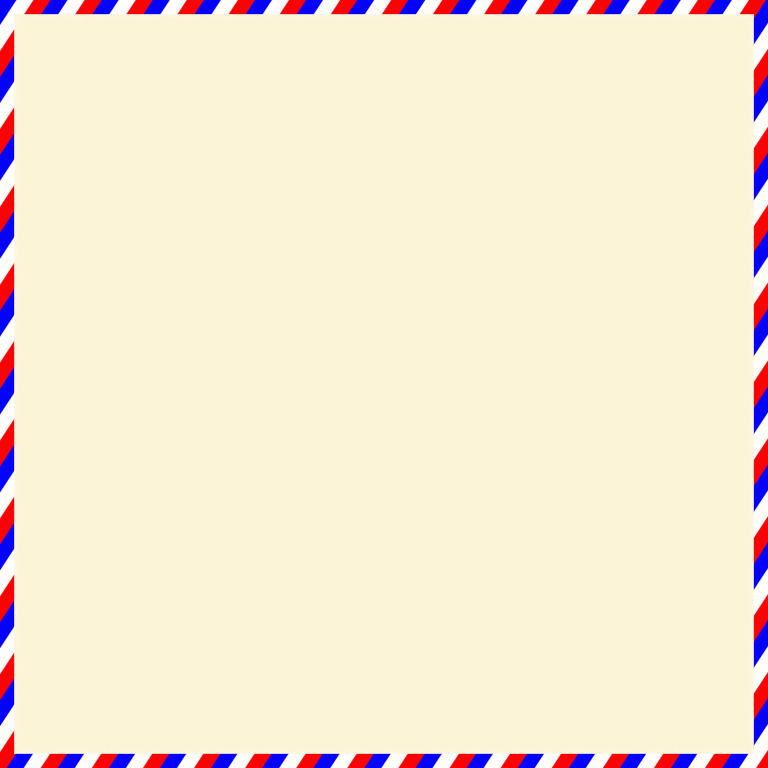
Write a Shadertoy shader that draws this background.

```glsl
// Airmail letter: plain cream paper framed by slanted red, blue and white stripes.

float hash(vec2 p) {
    return fract(sin(dot(p, vec2(127.1, 311.7))) * 43758.5453);
}

// Coverage of a repeating band one third of a period wide
float stripe(float phase, float centre, float soft) {
    float d = abs(fract(phase - centre + 0.5) - 0.5);
    return 1.0 - smoothstep(1.0 / 6.0 - soft, 1.0 / 6.0 + soft, d);
}

void mainImage(out vec4 fragColor, in vec2 fragCoord) {
    vec2 uv = fragCoord / iResolution.xy;
    float pixel = 1.0 / min(iResolution.x, iResolution.y);

    vec3 cream = vec3(0.988, 0.957, 0.843);
    vec3 white = vec3(1.0, 0.995, 0.985);
    vec3 red = vec3(0.99, 0.01, 0.01);
    vec3 blue = vec3(0.01, 0.01, 0.98);

    // One diagonal stripe field shared by all four sides
    float phase = (uv.x + 0.656 * (1.0 - uv.y) - 0.0436) / 0.06654;
    float soft = 14.0 * pixel;
    float redPart = stripe(phase, 1.0 / 6.0, soft);
    float bluePart = stripe(phase, 0.5, soft);
    vec3 border = red * redPart + blue * bluePart
                + white * max(0.0, 1.0 - redPart - bluePart);

    // Signed distance to the paper, negative inside
    vec2 q = abs(uv - 0.5) - 0.4815;
    float edge = max(q.x, q.y);

    // Faint pale mottling just inside the frame
    float mottle = hash(floor(uv * 384.0)) * smoothstep(-0.010, 0.0, edge);
    vec3 paper = mix(cream, white, 0.35 * mottle);

    vec3 color = mix(paper, border, smoothstep(-0.6 * pixel, 0.6 * pixel, edge));
    fragColor = vec4(color, 1.0);
}
```
